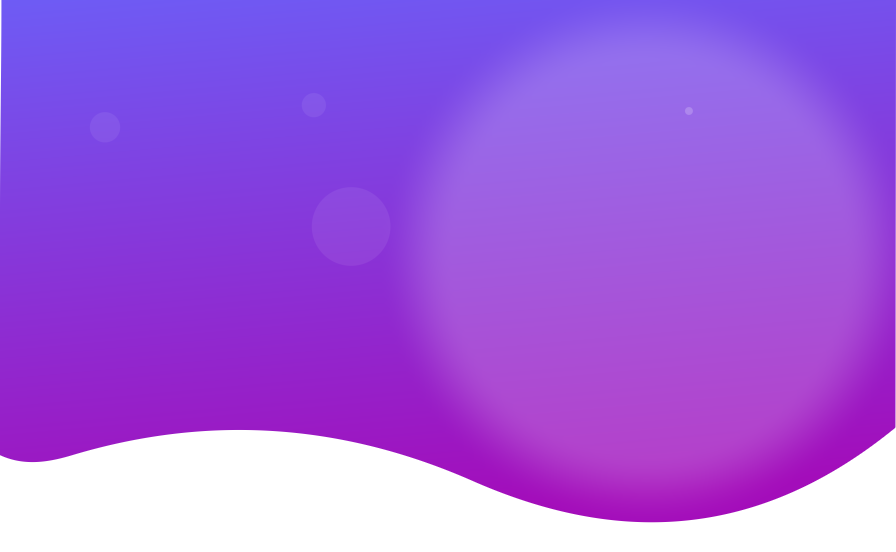
Reproduce this background procedurally as a WebGL 1 fragment shader.

```glsl
precision highp float;

uniform vec2 u_resolution;

const float CANVAS_HEIGHT = 0.617; // in units of canvas width
const vec3 INDIGO = vec3(0.43, 0.36, 0.96);
const vec3 MAGENTA = vec3(0.64, 0.05, 0.73);
const vec3 WHITE = vec3(1.0);

// Cubic through a and b with the given end slopes
float hermite(vec2 a, vec2 b, float slopeA, float slopeB, float x) {
    float span = b.x - a.x;
    float t = clamp((x - a.x) / span, 0.0, 1.0);
    float s = 1.0 - t;
    float ease = t * t * (3.0 - 2.0 * t);
    return mix(a.y, b.y, ease) + span * t * s * (slopeA * s - slopeB * t);
}

// Height of the wavy lower border
float waveHeight(float x) {
    vec2 start = vec2(0.0, 0.1081);
    vec2 rise = vec2(0.0807, 0.1081);
    vec2 fall = vec2(0.5273, 0.0794);
    vec2 end = vec2(1.0, 0.1393);
    if (x < rise.x) return hermite(start, rise, -0.46, 0.30, x);
    if (x < fall.x) return hermite(rise, fall, 0.30, -0.44, x);
    return hermite(fall, end, -0.44, 0.82, x);
}

// Coverage of a disc whose rim fades over the given half width
float disc(vec2 p, vec2 center, float radius, float softness) {
    return 1.0 - smoothstep(radius - softness, radius + softness, distance(p, center));
}

// Coverage of the positive side of a signed distance
float coverage(float signedDistance, float pixel) {
    return clamp(signedDistance / pixel + 0.5, 0.0, 1.0);
}

// Slightly tilted vertical gradient
vec3 backdrop(vec2 p) {
    float depth = (CANVAS_HEIGHT - p.y + 0.09 * p.x) / CANVAS_HEIGHT;
    return mix(INDIGO, MAGENTA, clamp(depth, 0.0, 1.0));
}

// Coverage of the coloured panel: wave below, nearly upright sides
float panel(vec2 p, float pixel) {
    float waveSlope = (waveHeight(p.x + pixel) - waveHeight(p.x - pixel)) / (2.0 * pixel);
    float aboveWave = (p.y - waveHeight(p.x)) / sqrt(1.0 + waveSlope * waveSlope);
    float leftInset = 0.0016 * smoothstep(0.38, CANVAS_HEIGHT, p.y);
    float rightInset = 0.0008 * (1.0 - p.y / CANVAS_HEIGHT);
    float sides = coverage(p.x - leftInset, pixel) * coverage(1.0 - rightInset - p.x, pixel);
    return coverage(aboveWave, pixel) * sides;
}

void main() {
    vec2 p = gl_FragCoord.xy / u_resolution.x;
    float pixel = 1.0 / u_resolution.x;
    float rim = 0.7 * pixel;

    vec3 color = backdrop(p);

    // Large blurred glow
    color = mix(color, WHITE, 0.20 * disc(p, vec2(0.724, 0.328), 0.260, 0.042));

    // Small translucent bubbles
    color = mix(color, WHITE, 0.07 * disc(p, vec2(0.1172, 0.4740), 0.0169, rim));
    color = mix(color, WHITE, 0.07 * disc(p, vec2(0.3503, 0.4987), 0.0135, rim));
    color = mix(color, WHITE, 0.07 * disc(p, vec2(0.3919, 0.3633), 0.0439, rim));
    color = mix(color, WHITE, 0.20 * disc(p, vec2(0.7689, 0.4922), 0.0044, rim));

    gl_FragColor = vec4(mix(WHITE, color, panel(p, pixel)), 1.0);
}
```
